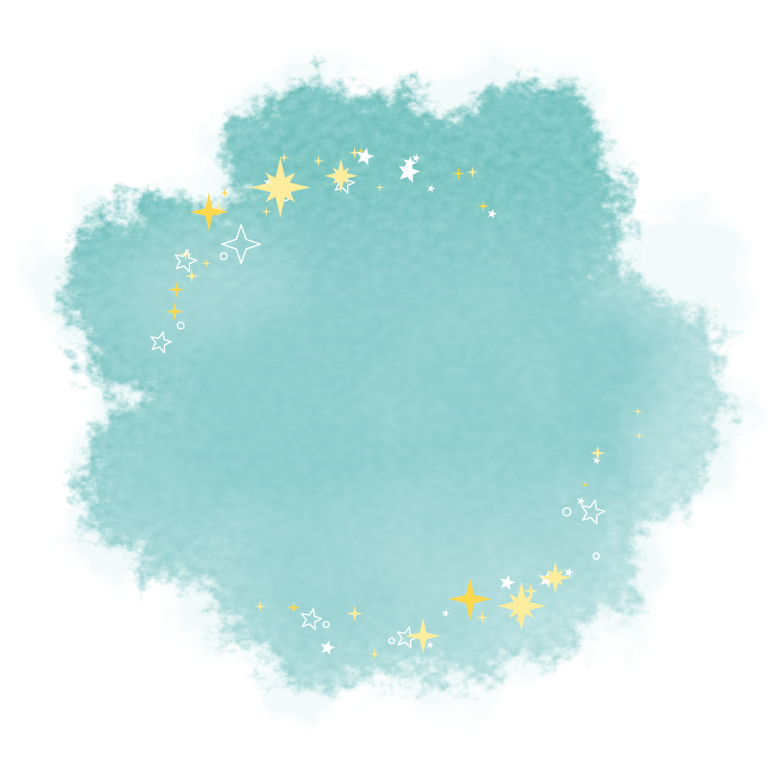
Give the GLSL for this background, as a Shadertoy shader.

```glsl
// A ragged teal watercolour wash on white paper, ringed by two arcs of stars.
// The wash is a smooth union of discs eroded by gradient noise; the ornaments
// are folded star distances, spread along a circle by a hashed loop.

const vec3 PAPER = vec3(1.0);
const vec3 HALO  = vec3(0.91, 0.965, 0.965);
const vec3 TEAL  = vec3(0.57, 0.81, 0.81);
const vec3 PALE  = vec3(0.75, 0.89, 0.89);
const vec3 DEEP  = vec3(0.44, 0.76, 0.74);
const vec3 CREAM = vec3(1.0, 0.93, 0.62);
const vec3 GOLD  = vec3(0.99, 0.85, 0.30);

const float PI = 3.14159265;
const float BLEND = 0.03;        // softness where lobes join
const float STROKE = 0.0009;     // half width of outlines
const vec2 RING_CENTRE = vec2(0.501, 0.479);
const float RING_RADIUS = 0.312;
const int PER_ARC = 26;

// Ornament kinds
const float BURST = 0.0, GOLD_SPARK = 1.0, LINE_SPARK = 2.0, STAR = 3.0;
const float LINE_STAR = 4.0, SPARK = 5.0, BUBBLE = 6.0;

// Wash lobes: centre, radius
const vec3 LOBES[11] = vec3[11](
    vec3(.404, .785, .115), vec3(.54, .76, .125), vec3(.68, .772, .13),
    vec3(.73, .70, .09), vec3(.215, .61, .137), vec3(.24, .375, .137),
    vec3(.43, .285, .182), vec3(.585, .295, .19), vec3(.78, .48, .175),
    vec3(.70, .29, .143), vec3(.508, .505, .325));

// Large ornaments: centre, radius, kind
const vec4 ACCENTS[12] = vec4[12](
    vec4(.365, .756, .039, BURST), vec4(.272, .724, .025, GOLD_SPARK),
    vec4(.444, .771, .022, BURST), vec4(.314, .682, .025, LINE_SPARK),
    vec4(.532, .776, .015, STAR), vec4(.475, .796, .012, STAR),
    vec4(.241, .660, .015, LINE_STAR), vec4(.612, .220, .028, GOLD_SPARK),
    vec4(.679, .211, .032, BURST), vec4(.551, .172, .023, SPARK),
    vec4(.723, .248, .021, BURST), vec4(.771, .333, .016, LINE_STAR));

vec2 hash2(ivec2 cell) {
    const uint M = 1664525u;
    uvec2 v = uvec2(cell) * M + 1013904223u;
    for (int i = 0; i < 2; i++) {
        v.x += v.y * M;
        v.y += v.x * M;
        v ^= v >> 16u;
    }
    return vec2(v & 0xffffu) / 65535.0;
}

float corner(ivec2 cell, vec2 offset) {
    float a = 2.0 * PI * hash2(cell).x;
    return dot(vec2(cos(a), sin(a)), offset);
}

float gradientNoise(vec2 p) {
    ivec2 c = ivec2(floor(p));
    vec2 f = fract(p), u = f * f * f * (f * (f * 6.0 - 15.0) + 10.0);
    float low = mix(corner(c, f), corner(c + ivec2(1, 0), f - vec2(1, 0)), u.x);
    float high = mix(corner(c + ivec2(0, 1), f - vec2(0, 1)), corner(c + 1, f - 1.0), u.x);
    return mix(low, high, u.y);
}

float fbm(vec2 p) {
    float sum = 0.0, amp = 0.7;
    for (int i = 0; i < 5; i++) {
        sum += amp * gradientNoise(p);
        p = mat2(1.6, 1.2, -1.2, 1.6) * p + 11.3;
        amp *= 0.58;
    }
    return sum;
}

float disc(vec2 p, vec3 lobe) { return length(p - lobe.xy) - lobe.z; }

float washDistance(vec2 p) {
    float d = 1.0;
    for (int i = 0; i < 11; i++) {
        float e = disc(p, LOBES[i]), h = max(BLEND - abs(d - e), 0.0) / BLEND;
        d = min(d, e) - h * h * BLEND * 0.25;
    }
    return d;
}

vec3 paintWash(vec2 p) {
    float d = washDistance(p);
    float broad = fbm(p * 4.5 + 3.0), ragged = fbm(p * 13.0), grain = fbm(p * vec2(62, 80));

    // Faint outer bleed, wider on the left and right
    float bleed = min(d - 0.018, disc(p, vec3(.08, .635, .06)));
    bleed = min(bleed, min(disc(p, vec3(.85, .62, .115)), disc(p, vec3(.11, .32, .045))));
    float halo = smoothstep(0.018, -0.025, bleed + 0.075 * fbm(p * 9.0 + 7.0) + 0.012 * grain);
    vec3 colour = mix(PAPER, HALO, 0.55 * halo);

    // Pigment: paler below and right, deeper and grainier at the top
    float top = smoothstep(0.58, 0.82, p.y);
    float rim = smoothstep(-0.10, 0.0, d);
    float light = 0.5 * smoothstep(0.42, 0.12, p.y) + 0.6 * smoothstep(0.76, 0.88, p.x + 0.08 * broad)
        + 0.45 * smoothstep(0.16, 0.03, distance(p, vec2(.27, .64))) + 0.3 * rim * (1.0 - top)
        + 0.35 * smoothstep(0.30, 0.05, distance(p, vec2(.76, .25))) + 0.4 * broad;
    float dark = 0.5 * top + 0.6 * top * broad + 0.25 * rim * smoothstep(0.35, 0.15, p.x) * smoothstep(0.3, 0.5, p.y);
    vec3 pigment = mix(TEAL, PALE, clamp(light, 0.0, 1.0));
    pigment = mix(pigment, DEEP, clamp(dark, 0.0, 1.0));
    pigment += vec3(1.2, 0.7, 0.7) * grain * (0.035 + 0.06 * max(top, rim));

    // Dry-brush edge
    float edge = d + 0.055 * ragged + 0.025 * grain;
    return mix(colour, pigment, smoothstep(0.010, -0.028, edge));
}

// Star with n points; valley is the inner radius as a share of r
float starDistance(vec2 p, float r, float n, float valley) {
    float s = PI / n, a = abs(mod(atan(p.x, p.y + 1e-6) + s, 2.0 * s) - s);
    vec2 w = length(p) * vec2(cos(a), sin(a)) - vec2(r, 0);
    vec2 e = valley * r * vec2(cos(s), sin(s)) - vec2(r, 0);
    float d = length(w - e * clamp(dot(w, e) / dot(e, e), 0.0, 1.0));
    return e.x * w.y > e.y * w.x ? -d : d;
}

void drawOrnament(inout vec3 colour, vec2 q, float r, float kind, float pixel) {
    if (dot(q, q) > (r + 0.005) * (r + 0.005)) return;
    mat2 tilt = mat2(0.97, 0.24, -0.24, 0.97);
    float d;
    if (kind == BUBBLE) d = length(q) - 0.7 * r;
    else if (kind == STAR || kind == LINE_STAR) d = starDistance(tilt * q, r, 5.0, 0.44);
    else d = starDistance(q, r, 4.0, kind == LINE_SPARK ? 0.36 : 0.27);
    if (kind == BURST) d = min(d, starDistance(mat2(.7071, .7071, -.7071, .7071) * q, 0.7 * r, 4.0, 0.33));
    if (kind == BUBBLE || kind == LINE_STAR || kind == LINE_SPARK) d = abs(d) - STROKE;
    vec3 ink = kind == GOLD_SPARK ? GOLD : (kind == BURST || kind == SPARK) ? CREAM : PAPER;
    colour = mix(colour, ink, smoothstep(0.75 * pixel, -0.75 * pixel, d));
}

void mainImage(out vec4 fragColor, in vec2 fragCoord) {
    vec2 p = fragCoord / iResolution.xy;
    float pixel = 1.0 / min(iResolution.x, iResolution.y);
    vec3 colour = paintWash(p);

    // Small ornaments along the upper and lower arcs
    if (abs(distance(p, RING_CENTRE) - RING_RADIUS) < 0.07) {
        for (int i = 0; i < 2 * PER_ARC; i++) {
            vec2 place = hash2(ivec2(i, 5)), look = hash2(ivec2(i, 19));
            float t = (float(i % PER_ARC) + place.x) / float(PER_ARC);
            float a = i < PER_ARC ? mix(1.0, 2.94, t) : mix(-2.13, -0.03, t);
            vec2 centre = RING_CENTRE + (RING_RADIUS + 0.07 * (place.y - 0.5)) * vec2(cos(a), sin(a));
            float kind = look.x < 0.4 ? SPARK : look.x < 0.54 ? GOLD_SPARK
                : look.x < 0.72 ? BUBBLE : look.x < 0.91 ? STAR : LINE_STAR;
            float r = kind == LINE_STAR ? 0.014 : mix(0.005, 0.011, look.y * look.y);
            drawOrnament(colour, p - centre, r, kind, pixel);
        }
    }
    for (int i = 0; i < 12; i++)
        drawOrnament(colour, p - ACCENTS[i].xy, ACCENTS[i].z, ACCENTS[i].w, pixel);

    fragColor = vec4(clamp(colour, 0.0, 1.0), 1.0);
}
```
